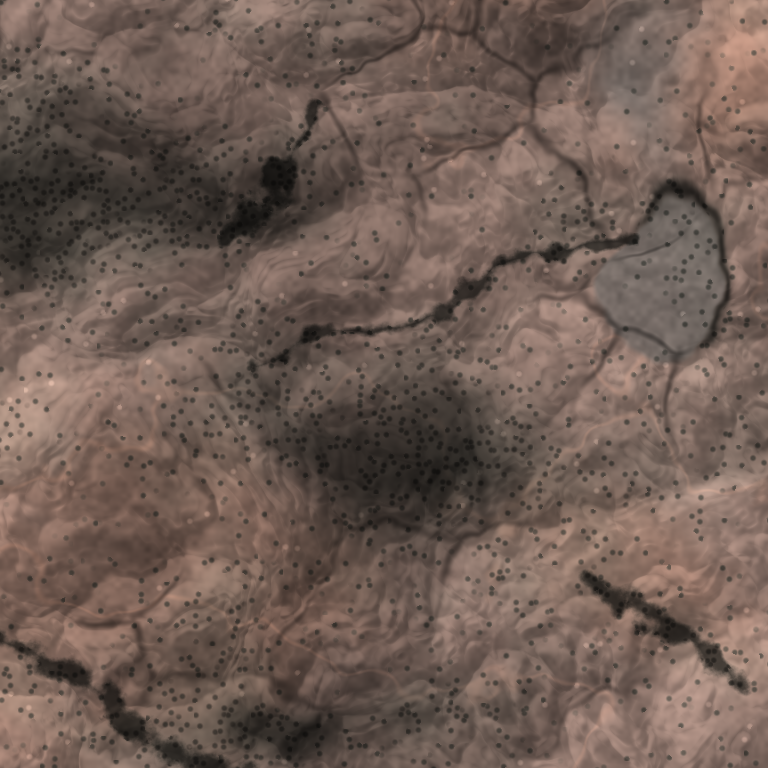
This texture is drawn by a Shadertoy shader. Its source:

```glsl
float hash(vec2 p) {
    vec3 h = fract(vec3(p.xyx) * 0.1031);
    h += dot(h, h.yzx + 33.33);
    return fract((h.x + h.y) * h.z);
}

float noise(vec2 p) {
    vec2 i = floor(p), f = fract(p);
    f = f * f * (3.0 - 2.0 * f);
    return mix(mix(hash(i), hash(i + vec2(1, 0)), f.x),
               mix(hash(i + vec2(0, 1)), hash(i + vec2(1, 1)), f.x), f.y);
}

const mat2 OCTAVE = mat2(1.6, 1.2, -1.2, 1.6);

// Layered noise centred on zero
float fbm(vec2 p) {
    float sum = 0.0, amp = 0.5;
    for (int i = 0; i < 5; i++) {
        sum += amp * (noise(p) - 0.5);
        p = OCTAVE * p + 7.3;
        amp *= 0.5;
    }
    return sum;
}

// Height of rounded hills cut by sharp gullies
float relief(vec2 p) {
    float sum = 0.0, amp = 0.5;
    p *= 5.0;
    for (int i = 0; i < 5; i++) {
        sum += amp * abs(2.0 * noise(p) - 1.0);
        p = OCTAVE * p + 3.1;
        amp *= 0.5;
    }
    return sum;
}

// Cellular noise: offset from nearest centre, gap to the next one, cell id
vec4 cells(vec2 p) {
    vec2 base = floor(p), nearest = vec2(0);
    float first = 9.0, second = 9.0, id = 0.0;
    for (int y = -1; y <= 1; y++)
    for (int x = -1; x <= 1; x++) {
        vec2 c = base + vec2(x, y);
        vec2 d = p - c - 0.1 - 0.8 * vec2(hash(c), hash(c + 57.0));
        float len = length(d);
        if (len < first) {
            second = first;
            first = len;
            nearest = d;
            id = hash(c + 113.0);
        } else second = min(second, len);
    }
    return vec4(nearest, second - first, id);
}

float blob(vec2 p, vec2 centre, vec2 radius) {
    vec2 v = (p - centre) / radius;
    return exp(-dot(v, v));
}

float segment(vec2 p, vec2 a, vec2 b) {
    vec2 ab = b - a;
    return length(p - a - ab * clamp(dot(p - a, ab) / dot(ab, ab), 0.0, 1.0));
}

void mainImage(out vec4 fragColor, in vec2 fragCoord) {
    vec2 p = fragCoord / iResolution.xy;
    vec2 q = p + 0.2 * vec2(fbm(p * 4.0), fbm(p * 4.0 + 19.0));

    // Hill faces, stretched along the diagonal grain and lit from upper left
    vec2 light = vec2(-0.53, 0.85);
    vec4 hill = cells(vec2(dot(q, vec2(0.85, 0.53)), 1.4 * dot(q, light)) * 4.0);
    float facet = hill.y / (length(hill.xy) + 0.25) * smoothstep(0.0, 0.12, hill.z);
    float slope = (relief(q) - relief(q + light * 0.008)) * 31.0;
    slope /= sqrt(1.0 + slope * slope);
    float grain = noise(p * 130.0) + noise(p * 62.0) - 1.0;
    float tone = 0.435 + 0.1 * facet + 0.085 * slope + 0.3 * fbm(p * 3.0 + 5.0) + 0.06 * grain;

    // Pale trails
    float trail = 1.0 - smoothstep(0.0, 0.012, abs(fbm(p * 3.0 + 40.0)));
    tone += 0.05 * trail;

    // Flat grey plateau with a shrub rim and a pale margin
    vec2 v = (q - vec2(0.885, 0.645)) / vec2(0.085, 0.13);
    float k = length(v);
    float plateau = 1.0 - smoothstep(0.93, 1.05, k);
    float rim = exp(-pow((k - 1.04) / 0.07, 2.0)) * smoothstep(-0.4, 0.4, v.x + v.y);
    float upland = blob(q, vec2(0.86, 0.9), vec2(0.05, 0.1));
    tone = mix(tone, 0.42 + 0.07 * grain, max(0.85 * plateau, 0.6 * upland));
    tone += 0.05 * exp(-pow((k - 1.3) / 0.14, 2.0));

    // Shaded valleys
    float shade = blob(q, vec2(0.1, 0.74), vec2(0.27, 0.13))
                + blob(q, vec2(0.53, 0.41), vec2(0.18, 0.11))
                + blob(q, vec2(0.41, 0.08), vec2(0.17, 0.05));
    shade = clamp(shade * (0.85 + 2.0 * fbm(q * 8.0)), 0.0, 1.0);

    // Ravines and thin creases between hills
    float d = segment(q, vec2(0.36, 0.5), vec2(0.82, 0.72));
    d = min(d, 0.5 * segment(q, vec2(-0.05, 0.21), vec2(0.34, 0.0)));
    d = min(d, segment(q, vec2(0.8, 0.24), vec2(0.98, 0.07)));
    d = min(d, segment(q, vec2(0.26, 0.69), vec2(0.42, 0.87)));
    d += 0.03 * fbm(p * 40.0);
    float ravine = max(1.0 - smoothstep(0.001, 0.013, d), rim);
    float crease = (1.0 - smoothstep(0.0, 0.07, hill.z)) * smoothstep(-0.05, 0.15, fbm(p * 6.0 + 7.0));

    // Scattered shrubs and a few bare pale spots
    float cover = clamp(0.8 * shade + 0.6 * ravine + 1.5 * fbm(p * 7.0 + 3.0), 0.0, 1.0);
    vec4 shrub = cells(p * 95.0);
    float dots = 1.0 - smoothstep(0.15, 0.5, length(shrub.xy));
    float threshold = 0.9 - 0.55 * cover;
    float bush = dots * smoothstep(threshold, threshold + 0.1, shrub.w);
    tone += 0.12 * dots * (1.0 - step(0.01, shrub.w));
    tone *= (1.0 - 0.6 * shade) * (1.0 - 0.6 * ravine) * (1.0 - 0.35 * crease) * (1.0 - 0.4 * bush);

    // Earth colours: brown ground, rusty soil, grey flats, green cover
    float rust = 0.5 * smoothstep(0.0, 0.25, fbm(p * 3.5 + 11.0)) + 0.3 * trail
               + 0.7 * blob(q, vec2(0.98, 0.92), vec2(0.09, 0.12));
    vec3 tint = mix(vec3(1.16, 0.96, 0.88), vec3(1.26, 0.94, 0.8), min(rust, 1.0));
    tint = mix(tint, vec3(1.06, 0.99, 0.95), max(plateau, upland) * 0.8);
    tint = mix(tint, vec3(0.97, 1.03, 0.92), 0.45 * max(cover, bush));
    fragColor = vec4(max(tone, 0.05) * tint, 1.0);
}
```
